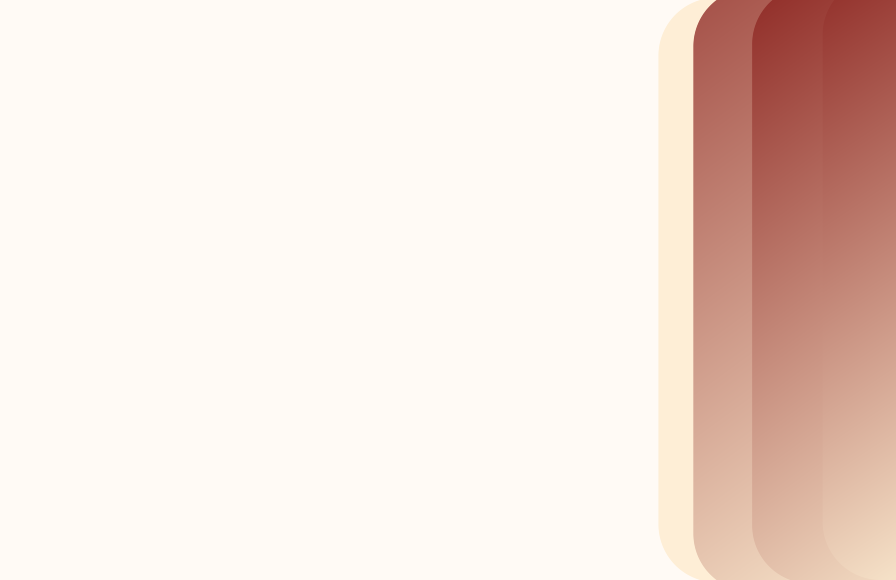
Reproduce this background procedurally as a Shadertoy shader.

```glsl
// Overlapping rounded panels along the right edge of a pale, warm ground.
// Each panel is a rounded-box distance; the red ones share a diagonal
// ramp from deep red (top left) to sand (bottom right).

// Signed distance to a panel that runs on past the right edge.
// into: distance right of its left side; span: its bottom and top
float panelDistance(float into, float y, vec2 span) {
    const float radius = 0.1;
    vec2 d = vec2(-into, max(span.x - y, y - span.y)) + radius;
    return length(max(d, 0.0)) + min(max(d.x, d.y), 0.0) - radius;
}

float coverage(float dist) {
    float pixel = 1.0 / iResolution.y;
    return 1.0 - smoothstep(-0.6 * pixel, 0.6 * pixel, dist);
}

vec3 redRamp(float t) {
    return mix(vec3(0.57, 0.18, 0.16), vec3(0.96, 0.88, 0.78), clamp(t, 0.0, 1.0));
}

void mainImage(out vec4 fragColor, in vec2 fragCoord) {
    // Heights as units, with x measured leftward from the right edge
    float fromRight = (iResolution.x - fragCoord.x) / iResolution.y;
    float y = fragCoord.y / iResolution.y;
    float down = 1.0 - y;

    // Ground and cream panel
    vec3 color = vec3(1.0, 0.98, 0.96);
    float cream = panelDistance(0.4096 - fromRight, y, vec2(-0.004, 1.004));
    color = mix(color, vec3(0.995, 0.934, 0.838), coverage(cream));

    // Translucent outer red panel
    float into = 0.3494 - fromRight;
    float outer = panelDistance(into, y, vec2(-0.02, 1.02));
    color = mix(color, redRamp(0.82 * down + 0.6 * into), 0.82 * coverage(outer));

    // Middle red panel
    into = 0.248 - fromRight;
    float middle = panelDistance(into, y, vec2(-0.006, 1.024));
    color = mix(color, redRamp(0.82 * down + 0.6 * into), coverage(middle));

    // Inner red panel, barely set off from the middle one
    into = 0.1265 - fromRight;
    float inner = panelDistance(into, y, vec2(0.0, 1.04));
    color = mix(color, redRamp(0.03 + 0.9 * down + 0.6 * into), coverage(inner));

    fragColor = vec4(color, 1.0);
}
```
